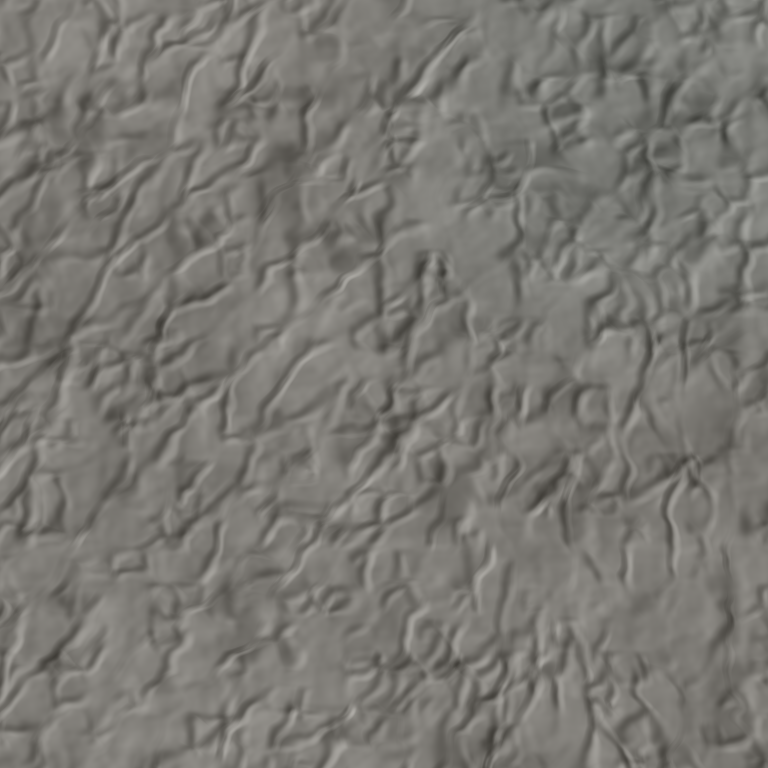
Reproduce this texture procedurally as a Shadertoy shader.

```glsl
const vec3 STONE = vec3(0.496, 0.486, 0.465);
const vec3 COOL_TINT = vec3(-0.012, 0.001, 0.003);
const vec2 LIGHT_STEP = vec2(0.0044, -0.0024);

vec2 hash2(vec2 p) {
    vec3 q = fract(p.xyx * vec3(0.1031, 0.1030, 0.0973));
    q += dot(q, q.yzx + 33.33);
    return fract((q.xx + q.yz) * q.zy);
}

float noise(vec2 p) {
    vec2 cell = floor(p);
    vec2 f = fract(p);
    f = f * f * f * (f * (f * 6.0 - 15.0) + 10.0);
    float low = mix(hash2(cell).x, hash2(cell + vec2(1, 0)).x, f.x);
    float high = mix(hash2(cell + vec2(0, 1)).x, hash2(cell + vec2(1, 1)).x, f.x);
    return mix(low, high, f.y);
}

vec2 warp(vec2 p, float frequency, float amount) {
    vec2 offset = vec2(noise(p * frequency), noise(p * frequency + 57.3));
    return p + amount * (offset - 0.5);
}

// Crumbly area at the upper right
float crumble(vec2 p) {
    return smoothstep(0.35, 0.8, p.x) * smoothstep(0.4, 0.75, p.y);
}

// Local metric: slanted plates at the left, upright ones at the lower right
mat2 grainMetric(vec2 p, float elongation) {
    float upright = smoothstep(0.45, 0.85, p.x) * (1.0 - smoothstep(0.4, 0.75, p.y));
    float angle = mix(0.86, 1.6, upright);
    float stretch = sqrt(mix(elongation, 1.15, crumble(p)));
    vec2 along = vec2(cos(angle), sin(angle));
    vec2 across = vec2(-along.y, along.x);
    return transpose(mat2(along / stretch, across * stretch));
}

// Raised plates that fall to zero in the grooves between them
float plates(vec2 p, mat2 metric, float grooveWidth) {
    vec2 base = floor(p);
    float nearest = 100.0;
    float second = 100.0;
    float level = 0.0;
    for (int y = -2; y <= 2; y++) {
        for (int x = -2; x <= 2; x++) {
            vec2 cell = base + vec2(x, y);
            vec2 seed = hash2(cell);
            float d = length(metric * (cell + seed - p));
            if (d < nearest) {
                second = nearest;
                nearest = d;
                level = mix(0.55, 1.0, hash2(cell + 91.0).y);
            } else {
                second = min(second, d);
            }
        }
    }
    return level * smoothstep(0.0, grooveWidth, second - nearest);
}

// Broken grooves of two sizes over soft lumps and fine roughness
float surfaceHeight(vec2 p) {
    float loose = crumble(p);
    vec2 bent = warp(warp(p, 15.0, 0.018), 48.0, 0.010);
    float plateDepth = smoothstep(0.3, 0.65, noise(p * 19.0 + 4.0));
    float chipDepth = smoothstep(0.45, 0.8, noise(p * 23.0 + 31.0) + 0.15 * loose);
    float grooveWidth = mix(0.2, 0.4, noise(p * 24.0 + 8.0));

    float large = plates(bent * 13.0, grainMetric(p, 2.6), grooveWidth);
    float small = plates(bent * 25.0 + 17.0, grainMetric(p, 1.5), 0.5);
    float height = mix(0.85, large, mix(0.12, 1.0, plateDepth));
    height += 0.8 * mix(0.8, small, chipDepth);
    height += 0.55 * noise(bent * 40.0) + 0.14 * noise(p * 85.0);
    return height;
}

void mainImage(out vec4 fragColor, in vec2 fragCoord) {
    vec2 p = fragCoord / iResolution.y;

    // Side light from the upper left
    float slope = surfaceHeight(p + LIGHT_STEP) - surfaceHeight(p - LIGHT_STEP);
    float relief = 0.2 * tanh(0.8 * slope);

    // Darker hollows and broad uneven tone
    float hollow = clamp(0.08 * (surfaceHeight(p) - 1.75), -0.09, 0.02);
    float tone = 0.05 * (noise(p * 5.0 + 12.0) - 0.5);
    tone += 0.045 * (noise(p * 14.0 + 63.0) - 0.5);

    vec3 color = STONE + relief + hollow + tone;
    color += COOL_TINT * crumble(p);
    fragColor = vec4(clamp(color, 0.0, 1.0), 1.0);
}
```
